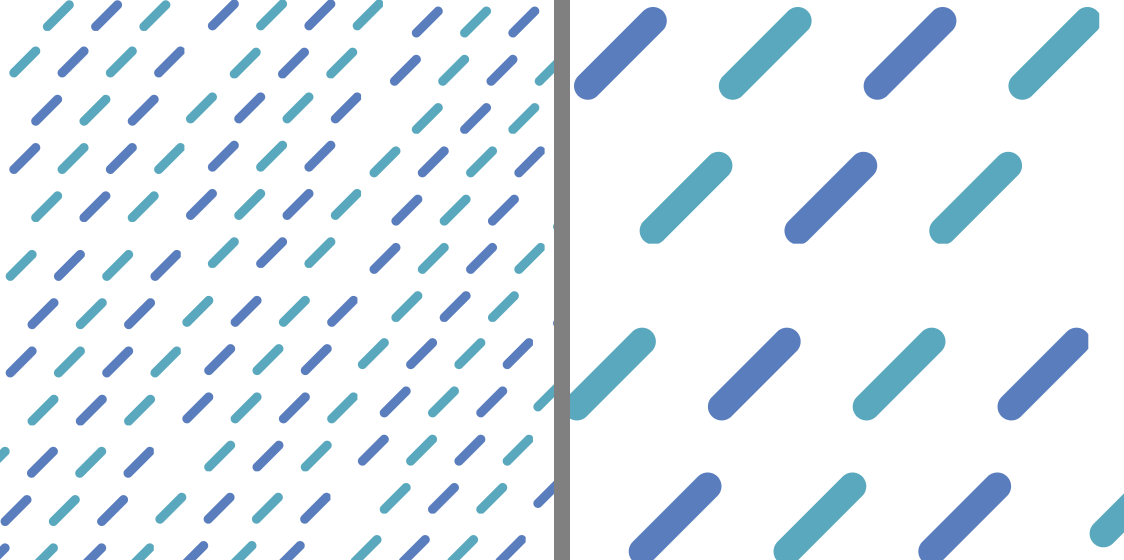
Left, the full canvas; right, a detail of the centre.
Give the GLSL for this pattern, as a Shadertoy shader.

```glsl
// Slanted round-capped dashes in teal and blue on white. Blocks of four staggered
// rows (4, 3, 4, 3 dashes) repeat on a skewed lattice with uneven gaps; each dash
// is a segment distance folded into its cell and cut at the block's edge.

const float CANVAS_HEIGHT = 768.0;   // design units over the canvas height
const float PITCH = 66.2;            // spacing of dashes and of rows
const float STAGGER = 30.0;          // shift of every second row
const float HALF_SPAN = 14.9;        // half dash extent along each axis
const float RADIUS = 6.3;
const vec2 BLOCK_STEP = vec2(242.3, 63.0);
const vec2 BLOCK_EDGE = vec2(20.3, 20.8) + 3.0 * PITCH;

const vec3 WHITE = vec3(1.0);
const vec3 TEAL = vec3(0.35, 0.66, 0.74);
const vec3 BLUE = vec3(0.35, 0.49, 0.74);

// Start of each band of blocks, and the drift of its right-hand blocks
const vec2 BAND_START[4] = vec2[4](
    vec2(50.0, -177.0), vec2(34.0, 85.0), vec2(29.0, 364.0), vec2(-8.0, 634.0));
const vec2 BAND_DRIFT[4] = vec2[4](
    vec2(-6.6, 11.0), vec2(9.4, 11.0), vec2(-1.6, -5.0), vec2(25.4, -5.0));

float segmentDistance(vec2 p, vec2 halfAxis) {
    float t = clamp(dot(p, halfAxis) / dot(halfAxis, halfAxis), -1.0, 1.0);
    return length(p - t * halfAxis);
}

vec2 blockOrigin(int band, int column) {
    vec2 stride = BLOCK_STEP + (band == 0 ? vec2(14.0, 2.0) : vec2(0.0));
    float c = float(column);
    return BAND_START[band] + c * stride + max(c - 1.0, 0.0) * BAND_DRIFT[band];
}

// Distance to the nearest dash of a block; parity selects its colour
float dashBlock(vec2 p, out float parity) {
    float row = clamp(round(p.y / PITCH), 0.0, 3.0);
    float odd = mod(row, 2.0);
    float index = clamp(round((p.x - odd * STAGGER) / PITCH), 0.0, 3.0 - odd);
    parity = mod(index + floor((row + 1.0) * 0.5), 2.0);

    vec2 center = vec2(index, row) * PITCH + vec2(odd * STAGGER, 0.0);
    float dash = segmentDistance(p - center, HALF_SPAN * vec2(1.0, -1.0)) - RADIUS;
    vec2 beyond = p - BLOCK_EDGE;
    return max(dash, max(beyond.x, beyond.y));
}

void mainImage(out vec4 fragColor, in vec2 fragCoord) {
    // Design space with y pointing down
    float pixel = CANVAS_HEIGHT / iResolution.y;
    vec2 p = vec2(fragCoord.x, iResolution.y - fragCoord.y) * pixel;

    vec3 color = WHITE;
    for (int band = 0; band < 4; band++) {
        for (int column = 0; column < 4; column++) {
            float parity;
            float d = dashBlock(p - blockOrigin(band, column), parity);
            float coverage = clamp(0.5 - d / pixel, 0.0, 1.0);
            color = mix(color, mix(TEAL, BLUE, parity), coverage);
        }
    }
    fragColor = vec4(color, 1.0);
}
```
